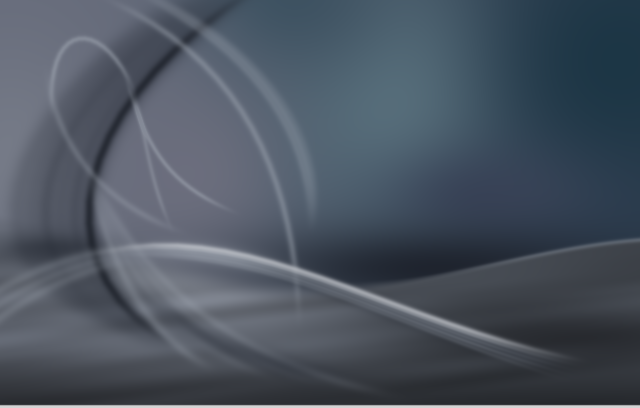
This background is drawn by a Shadertoy shader. Its source:

```glsl
float hash(vec2 p) {
    return fract(sin(dot(p, vec2(127.1, 311.7))) * 43758.5453);
}

float noise(vec2 p) {
    vec2 i = floor(p), f = fract(p);
    f = f * f * (3.0 - 2.0 * f);
    return mix(mix(hash(i), hash(i + vec2(1, 0)), f.x),
               mix(hash(i + vec2(0, 1)), hash(i + vec2(1, 1)), f.x), f.y);
}

// Each cubic curve keeps its four control points as matrix columns
vec2 curvePoint(mat4x2 curve, float t) {
    float s = 1.0 - t;
    return curve * vec4(s * s * s, 3.0 * s * s * t, 3.0 * s * t * t, t * t * t);
}

// Distance to the curve and the parameter of the nearest point
vec2 nearest(vec2 p, mat4x2 curve) {
    const int STEPS = 20;
    vec2 best = vec2(1e3, 0.0), a = curvePoint(curve, 0.0);
    for (int i = 1; i <= STEPS; i++) {
        vec2 b = curvePoint(curve, float(i) / float(STEPS));
        vec2 ab = b - a;
        float h = clamp(dot(p - a, ab) / dot(ab, ab), 0.0, 1.0);
        float d = length(p - a - ab * h);
        if (d < best.x) best = vec2(d, (float(i - 1) + h) / float(STEPS));
        a = b;
    }
    return best;
}

float strand(vec2 p, mat4x2 curve, float width, float fade) {
    vec2 n = nearest(p, curve);
    float ends = smoothstep(0.0, fade, n.y) * smoothstep(1.0, 1.0 - fade, n.y);
    return exp(-n.x * n.x / (width * width)) * ends;
}

// Strands spread evenly from one curve to another
float bundle(vec2 p, mat4x2 first, mat4x2 last, int count, float width, float seed) {
    float clear = 1.0;
    for (int i = 0; i < count; i++) {
        float k = float(i) / float(count - 1);
        float strength = 0.35 + 0.55 * hash(vec2(float(i), seed));
        clear *= 1.0 - strength * strand(p, first * (1.0 - k) + last * k, width, 0.22);
    }
    return 1.0 - clear;
}

vec3 glow(vec3 base, vec2 p, vec2 center, vec2 radius, vec3 tint) {
    vec2 q = (p - center) / radius;
    return mix(base, tint, exp(-dot(q, q)));
}

vec3 sky(vec2 p) {
    vec3 c = mix(vec3(0.40, 0.42, 0.48), vec3(0.18, 0.24, 0.31), smoothstep(0.3, 1.3, p.x));
    c = glow(c, p, vec2(0.97, 0.76), vec2(0.30, 0.38), vec3(0.35, 0.44, 0.49));
    c = glow(c, p, vec2(1.52, 0.85), vec2(0.30, 0.30), vec3(0.11, 0.21, 0.27));
    c = glow(c, p, vec2(0.72, 1.02), vec2(0.24, 0.20), vec3(0.24, 0.32, 0.38));
    c = glow(c, p, vec2(0.03, 0.60), vec2(0.22, 0.30), vec3(0.46, 0.48, 0.53));
    c = glow(c, p, vec2(0.46, 0.56), vec2(0.20, 0.22), vec3(0.42, 0.43, 0.49));
    c = glow(c, p, vec2(1.20, 0.52), vec2(0.25, 0.12), vec3(0.22, 0.26, 0.34));
    return glow(c, p, vec2(1.08, 0.34), vec2(0.48, 0.10), vec3(0.12, 0.14, 0.18));
}

vec3 ground(vec2 p) {
    vec3 c = mix(vec3(0.36, 0.38, 0.42), vec3(0.27, 0.29, 0.32), smoothstep(0.2, 1.3, p.x));
    c = glow(c, p, vec2(0.52, 0.31), vec2(0.28, 0.11), vec3(0.47, 0.49, 0.53));
    c = glow(c, p, vec2(1.45, 0.17), vec2(0.40, 0.08), vec3(0.16, 0.17, 0.19));
    c *= mix(0.50, 1.0, smoothstep(0.0, 0.16, p.y));
    float streaks = noise(vec2(p.x * 2.5, (p.y - 0.12 * p.x) * 30.0));
    return c * (0.86 + 0.28 * streaks);
}

void mainImage(out vec4 fragColor, in vec2 fragCoord) {
    vec2 p = fragCoord / iResolution.y;
    p.x *= 1.5706 * iResolution.y / iResolution.x;
    vec3 pale = vec3(0.68, 0.71, 0.75), dark = vec3(0.13, 0.15, 0.19);

    // Sky and rolling ground
    float left = 0.44 - 0.23 * p.x;
    float right = 0.295 + 0.12 * smoothstep(0.80, 1.65, p.x);
    float horizon = mix(left, right, smoothstep(0.35, 0.95, p.x));
    float softness = mix(0.04, 0.008, smoothstep(0.5, 1.1, p.x));
    vec3 color = mix(sky(p), ground(p), smoothstep(softness, -softness, p.y - horizon));
    float ridge = exp(-pow((p.y - horizon) / 0.006, 2.0)) * smoothstep(0.95, 1.35, p.x);
    color = mix(color, pale, 0.30 * ridge);
    color = glow(color, p, vec2(0.12, 0.39), vec2(0.16, 0.035), vec3(0.25, 0.27, 0.31));

    // Dark ribbon bending down the left side
    mat4x2 outer = mat4x2(0.57, 1.08, -0.02, 0.74, -0.17, 0.30, 0.40, 0.18);
    mat4x2 inner = mat4x2(0.70, 1.07, 0.17, 0.78, 0.04, 0.31, 0.50, 0.12);
    color = mix(color, dark, 0.50 * bundle(p, outer, inner, 6, 0.027, 2.0));
    color = mix(color, dark * 0.8, 0.75 * strand(p, inner, 0.012, 0.25));

    // Pale strands sweeping under the wave
    mat4x2 steep = mat4x2(0.22, 0.60, 0.26, 0.34, 0.38, 0.15, 0.54, 0.09);
    mat4x2 shallow = mat4x2(0.20, 0.62, 0.34, 0.30, 0.58, 0.10, 1.02, 0.02);
    color = mix(color, pale, 0.30 * bundle(p, steep, shallow, 4, 0.012, 5.0));
    mat4x2 shade = mat4x2(0.28, 0.34, 0.45, 0.18, 0.60, 0.10, 0.95, 0.06);
    color = mix(color, dark, 0.45 * strand(p, shade, 0.025, 0.3));
    mat4x2 rayHigh = mat4x2(-0.12, 0.22, 0.04, 0.32, 0.14, 0.37, 0.34, 0.40);
    mat4x2 rayLow = mat4x2(-0.12, 0.13, 0.02, 0.24, 0.12, 0.32, 0.34, 0.37);
    color = mix(color, pale, 0.32 * bundle(p, rayHigh, rayLow, 3, 0.013, 8.0));

    // Tall translucent arcs
    mat4x2 arcOuter = mat4x2(0.30, 1.04, 0.60, 0.93, 0.82, 0.68, 0.765, 0.42);
    mat4x2 arcEdge = mat4x2(0.33, 1.02, 0.57, 0.91, 0.78, 0.70, 0.76, 0.42);
    mat4x2 arcInner = mat4x2(0.22, 1.02, 0.60, 0.87, 0.73, 0.56, 0.735, 0.18);
    color = mix(color, pale, 0.32 * bundle(p, arcOuter, arcEdge, 3, 0.010, 3.0));
    color = mix(color, pale, 0.36 * strand(p, arcInner, 0.009, 0.2));

    // Fine loop and its trailing threads
    mat4x2 loopTop = mat4x2(0.13, 0.70, 0.10, 0.96, 0.26, 0.97, 0.34, 0.75);
    mat4x2 tail = mat4x2(0.30, 0.84, 0.36, 0.62, 0.42, 0.54, 0.60, 0.47);
    mat4x2 drop = mat4x2(0.32, 0.80, 0.36, 0.68, 0.36, 0.56, 0.43, 0.42);
    mat4x2 drape = mat4x2(0.11, 0.86, 0.13, 0.62, 0.28, 0.48, 0.48, 0.42);
    float threads = strand(p, loopTop, 0.007, 0.2) + strand(p, tail, 0.006, 0.25)
                  + 0.7 * strand(p, drop, 0.006, 0.25) + 0.6 * strand(p, drape, 0.009, 0.25);
    color = mix(color, pale, 0.40 * min(threads, 1.0));

    // Bright wave with dark folds
    mat4x2 crest = mat4x2(0.20, 0.37, 0.60, 0.49, 0.95, 0.20, 1.46, 0.11);
    mat4x2 trough = mat4x2(0.26, 0.37, 0.66, 0.40, 0.90, 0.22, 1.42, 0.06);
    mat4x2 fold = crest * 0.5 + trough * 0.5;
    color = mix(color, pale, 0.45 * strand(p, fold, 0.030, 0.35) * smoothstep(0.9, 0.4, p.x));
    color = mix(color, dark, 0.75 * strand(p, fold, 0.020, 0.2) * smoothstep(0.55, 0.85, p.x));
    color = mix(color, pale, 0.50 * bundle(p, crest, trough, 5, 0.006, 6.0));
    color = mix(color, vec3(0.80, 0.81, 0.83), 0.60 * strand(p, crest, 0.008, 0.25));

    // Light strip along the lower edge
    float pixel = 1.0 / iResolution.y;
    color = mix(color, vec3(0.83), smoothstep(0.007 + pixel, 0.007 - pixel, p.y));
    fragColor = vec4(color, 1.0);
}
```
